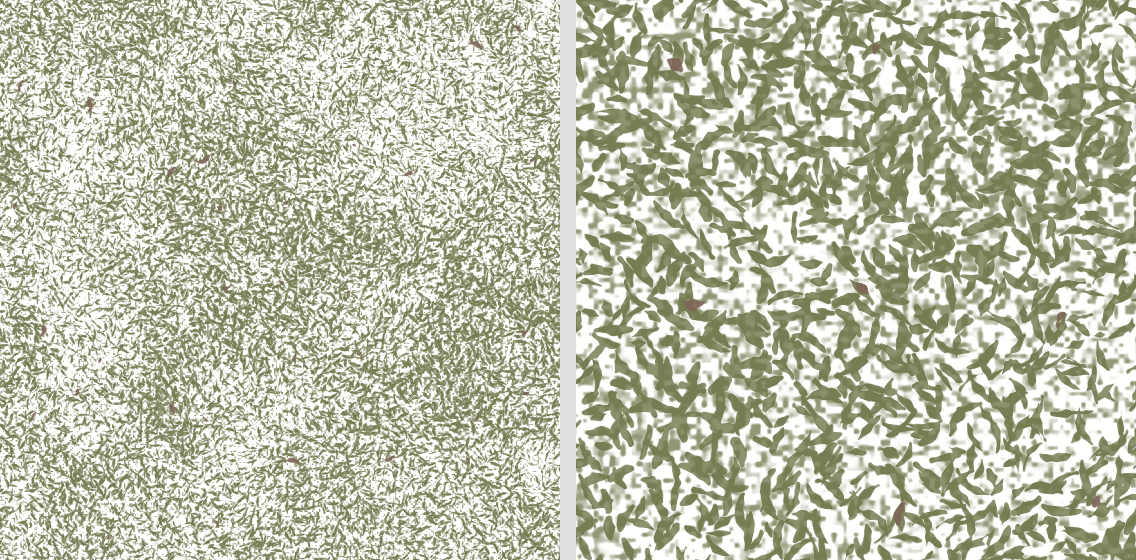
Left, the full canvas; right, a detail of the centre.
A Shadertoy shader for this texture:

```glsl
// Dense olive fibre strokes and dusty grain on white paper, with rare brown flecks.
#define STROKE_CELLS 70.0   // stroke grid cells across the canvas
#define STROKE_SHARE 0.76   // chance that a cell holds a stroke
#define GRAIN_CELLS 310.0   // fine dust cells across the canvas
#define GRAIN_INK 0.80      // strength of the dust
#define ROUGHNESS 0.17      // ragged edge depth, in stroke cells
#define PATCHINESS 0.17     // stroke width change between dense and bare areas
#define FLECK_CELLS 9.0     // fleck grid cells across the canvas
#define FLECK_SHARE 0.36    // chance that a cell holds a fleck
#define PAPER vec3(1.0, 1.0, 0.995)
#define OLIVE vec3(0.465, 0.487, 0.325)
#define BROWN vec3(0.49, 0.39, 0.34)

float hash(vec2 p) {
    return fract(sin(dot(p, vec2(127.1, 311.7))) * 43758.5);
}

float noise(vec2 p) {
    vec2 i = floor(p), f = fract(p);
    f = f * f * (3.0 - 2.0 * f);
    return mix(mix(hash(i), hash(i + vec2(1, 0)), f.x),
               mix(hash(i + vec2(0, 1)), hash(i + vec2(1, 1)), f.x), f.y);
}

// Signed distance to a bent fibre, thick in the middle and thin at its ends
float fibre(vec2 p, float angle, float halfLength, float halfWidth, float bend) {
    float c = cos(angle), s = sin(angle);
    vec2 q = vec2(c * p.x + s * p.y, c * p.y - s * p.x);
    q.y += bend * q.x * q.x;
    float along = abs(q.x);
    float taper = 1.0 - 0.6 * min(along / halfLength, 1.0);
    return length(vec2(max(along - halfLength, 0.0), q.y)) - halfWidth * taper;
}

// Nearest fibre in a jittered grid, in cell units
float strokeLayer(vec2 p, float seed) {
    vec2 home = floor(p);
    float nearest = 1.0;
    for (int y = -1; y <= 1; y++) {
        for (int x = -1; x <= 1; x++) {
            vec2 cell = home + vec2(x, y);
            vec2 key = cell + seed;
            if (hash(key + 3.7) > STROKE_SHARE) continue;
            vec2 centre = cell + vec2(hash(key), hash(key + 17.3));
            float flow = 4.5 * noise(cell * 0.09 + 40.0);
            float angle = flow + 2.5 * (hash(key + 29.1) - 0.5);
            float halfLength = mix(0.28, 0.80, hash(key + 41.9));
            float halfWidth = mix(0.11, 0.24, hash(key + 53.3));
            float bend = 0.9 * (hash(key + 67.7) - 0.5);
            nearest = min(nearest, fibre(p - centre, angle, halfLength, halfWidth, bend));
        }
    }
    return nearest;
}

// Coverage of small rough brown flecks
float flecks(vec2 uv, float rough, float pixel) {
    vec2 p = uv * FLECK_CELLS;
    vec2 cell = floor(p);
    if (hash(cell + 5.1) > FLECK_SHARE) return 0.0;
    vec2 centre = 0.2 + 0.6 * vec2(hash(cell + 11.3), hash(cell + 23.9));
    float size = mix(0.015, 0.045, hash(cell + 31.7));
    float stretch = mix(1.2, 2.6, hash(cell + 47.1));
    float d = fibre(fract(p) - centre, 6.28 * hash(cell + 59.3), size * stretch, size, 3.0);
    float soft = 0.8 * pixel * FLECK_CELLS;
    return 1.0 - smoothstep(-soft, soft, d + 0.025 * rough);
}

void mainImage(out vec4 fragColor, in vec2 fragCoord) {
    float pixel = 1.0 / iResolution.y;
    vec2 uv = fragCoord * pixel;

    // Broad dense and bare areas
    float patches = 0.55 * noise(uv * 7.0 + 3.0) + 0.45 * noise(uv * 21.0 + 9.0) - 0.5;

    // Fine noise for ragged edges and dust
    float rough = noise(uv * GRAIN_CELLS * 0.8 + 71.0) - 0.5;
    float dust = noise(uv * GRAIN_CELLS + 13.0);

    // Two overlapping sheets of fibres
    vec2 p = uv * STROKE_CELLS;
    mat2 turn = mat2(0.8, 0.6, -0.6, 0.8);
    float d = min(strokeLayer(p, 0.0), strokeLayer(turn * p + 0.37, 131.0));
    d += ROUGHNESS * rough - PATCHINESS * patches;
    float soft = 0.8 * pixel * STROKE_CELLS;
    float strokes = 1.0 - smoothstep(-soft, soft, d);
    strokes *= mix(0.84, 1.0, smoothstep(0.2, 0.6, dust));

    // Dust between the fibres
    float grain = GRAIN_INK * smoothstep(0.45, 0.95, dust + 0.35 * patches);

    vec3 color = mix(PAPER, OLIVE, max(strokes, grain));
    color = mix(color, BROWN, 0.9 * flecks(uv, rough, pixel));
    fragColor = vec4(color, 1.0);
}
```
